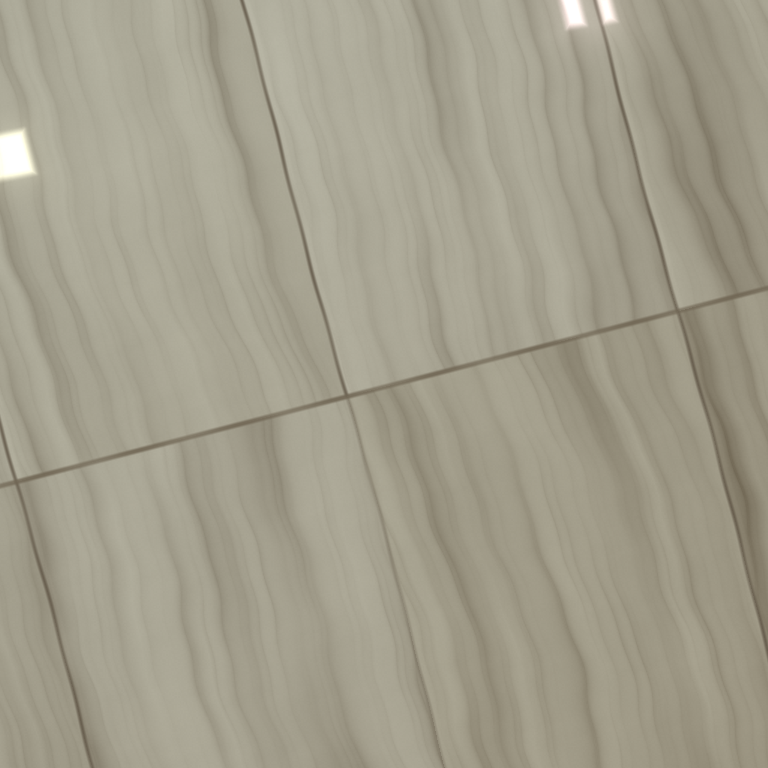
Give the GLSL for this texture, as a WebGL 1 fragment shader.

```glsl
precision highp float;
// Polished stone floor tiles laid at a slant, with long veins and thin grout joints.
// Sheared tile coordinates give the joints; one-dimensional cellular streaks bent by
// layered sines give each tile its own veins, and soft boxes add reflected lamps.

uniform vec2 u_resolution;

float hash(vec2 p) {
  return fract(sin(dot(p, vec2(12.99, 78.23))) * 4375.85);
}

// Scattered veins across x: each has one crisp side and one side that fades out
float streaks(float x, float along, float seed) {
  float sum = 0.0;
  for (int i = -2; i <= 2; i++) {
    float id = floor(x) + float(i);
    float offset = hash(vec2(id, seed));
    float kind = hash(vec2(id, seed + 7.3));
    float d = (x - id - offset) * (kind < 0.5 ? -1.0 : 1.0);
    float profile = d > 0.0 ? exp(-4.0 * d) : exp(10.0 * d);
    float fade = 0.65 + 0.35 * sin(along * (4.0 + 6.0 * offset) + 40.0 * kind);
    sum += fract(kind * 5.0) * profile * fade;
  }
  return sum;
}

// Smooth cloudy variation in -1..1
float mottle(vec2 p) {
  return 0.5 * sin(p.x * 9.0 + 2.0 * sin(p.y * 7.0))
       + 0.3 * sin(p.y * 19.0 + 2.5 * sin(p.x * 13.0 + 1.0))
       + 0.2 * sin(p.x * 37.0 - p.y * 29.0 + 2.0 * sin(p.y * 41.0));
}

// Coverage of a joint at distance d from its centre line
float joint(float d, float halfWidth) {
  float soft = 0.0012 + 0.75 / u_resolution.y;
  return 1.0 - smoothstep(halfWidth - soft, halfWidth + soft, abs(d));
}

// Reflected lamp: soft slanted box with a faint halo
vec3 lamp(vec2 p, vec2 halfSize, vec3 tint) {
  p = vec2(p.x + 0.26 * p.y, p.y - 0.2 * p.x);
  vec2 q = abs(p) - halfSize;
  float d = length(max(q, 0.0)) + min(max(q.x, q.y), 0.0);
  float core = 1.0 - smoothstep(-0.009, 0.006, d);
  return tint * (0.42 * core + 0.07 * exp(-max(d, 0.0) * 45.0));
}

void main() {
  vec2 p = gl_FragCoord.xy / u_resolution;

  // Tile space: across counts tile widths, along is height above the cross joint
  float along = p.y - 0.367 - 0.258 * p.x;
  float across = (p.x + 0.268 * p.y - 0.121) / 0.4605;
  across += 0.004 * sin(along * 9.0) + 0.0015 * sin(along * 47.0);
  vec2 tile = floor(vec2(across, along));
  float seed = floor(hash(tile + 3.7) * 90.0);

  // Veins at three scales, wavering along the tile
  float bend = 0.025 * sin(along * 6.0 + seed) + 0.009 * sin(along * 21.0 + across * 5.0)
             + 0.004 * sin(along * 63.0 + across * 17.0 + seed);
  float x = across + bend + 0.05 * along;
  float vein = 0.55 * streaks(x * 2.6, along, seed)
             + 0.50 * streaks(x * 8.0, along, seed + 11.0)
             + 0.22 * streaks(x * 25.0, along * 2.0, seed + 23.0);
  float pale = streaks(x * 6.0 + 0.4, along * 1.5, seed + 37.0);
  float dark = clamp(vein - 0.2 * pale + 0.05, 0.0, 1.0);
  vec3 color = mix(vec3(0.675, 0.66, 0.59), vec3(0.43, 0.395, 0.325), dark);

  // Tile shade, cloudiness, light falling off to the lower right, fine grain
  color += (hash(tile + 1.3) - 0.5) * vec3(0.025, 0.028, 0.033);
  color += 0.008 * mottle(p * 2.0 + seed);
  color += (0.035 * (p.y - p.x) + 0.004) * vec3(0.8, 1.0, 1.1);
  color += (hash(floor(p * 512.0)) - 0.5) * 0.008;

  // Joints: a pale worn lip beside each, and a nearly closed one in the lower row
  float nearest = floor(across + 0.5);
  float dAcross = (across - nearest) * 0.445;
  float dAlong = along * 0.968;
  float open = along < 0.0 && mod(nearest, 2.0) > 0.5 ? 0.35 : 0.85;
  float wear = 0.88 + 0.12 * sin(along * 33.0 + across * 21.0);
  color += 0.025 * joint(dAcross - 0.006, 0.003) * open * wear;
  color = mix(color, vec3(0.39, 0.35, 0.29), joint(dAcross, 0.0022) * open * wear);
  color = mix(color, vec3(0.44, 0.40, 0.33), joint(dAlong, 0.0030) * 0.9 * wear);

  // Reflections near the upper edges
  color += lamp(p - vec2(0.014, 0.798), vec2(0.026, 0.030), vec3(1.0, 1.0, 0.88));
  color += lamp(p - vec2(0.745, 0.986), vec2(0.013, 0.022), vec3(1.0, 0.88, 0.98));
  color += lamp(p - vec2(0.790, 0.988), vec2(0.009, 0.018), vec3(0.9, 0.78, 0.86));

  gl_FragColor = vec4(clamp(color, 0.0, 1.0), 1.0);
}
```
